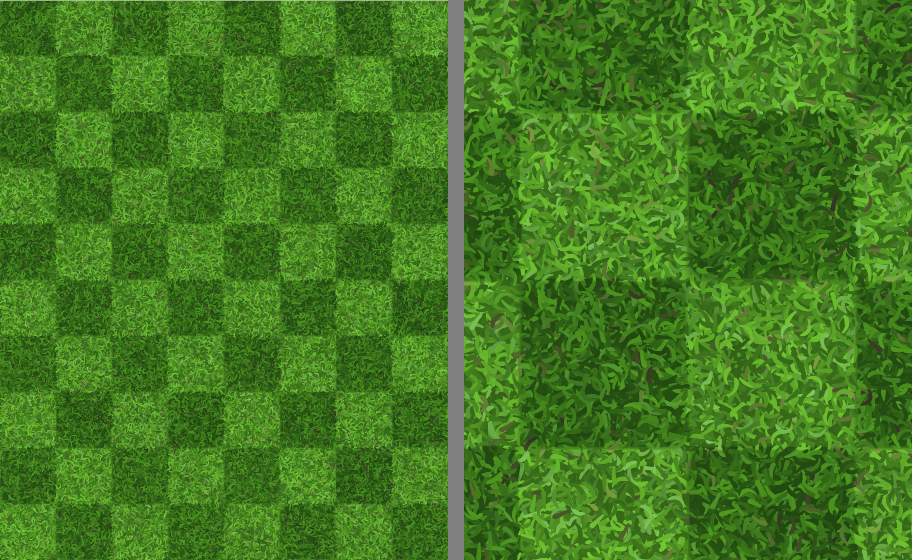
Left: the whole. Right: its middle third, enlarged.
A WebGL 1 fragment shader for this pattern:

```glsl
precision highp float;
// Mown lawn: a checkerboard of dark and light squares covered in short curled grass blades.

uniform vec2 u_resolution;

const vec2 TILES = vec2(8.0, 10.0);     // squares across and down
const float CELLS_PER_TILE = 13.0;      // blade cells along one square
const int LAYERS = 4;                   // blades stacked per cell
const float BLADE_HALF_LENGTH = 0.56;   // in blade cells
const float BLADE_HALF_WIDTH = 0.15;
const float BLADE_BEND = 0.9;
const float SOIL_TONE = 0.12;
const float EDGE_RAGGED = 0.025;        // wobble of the mowing line, in squares
const float TILE_VARIATION = 0.06;
const float PATCH_VARIATION = 0.12;
const float TOP_LINE = 0.0014;          // pale line, share of the height
const vec3 DARK_LOW = vec3(0.11, 0.25, 0.06);
const vec3 DARK_HIGH = vec3(0.31, 0.60, 0.12);
const vec3 LIGHT_LOW = vec3(0.18, 0.36, 0.08);
const vec3 LIGHT_HIGH = vec3(0.44, 0.77, 0.19);
const vec3 PALE_TINT = vec3(0.05, 0.00, 0.15);
const vec3 DRY_TINT = vec3(0.07, -0.10, 0.07);
const vec3 LINE_COLOR = vec3(0.72, 0.80, 0.66);
const float PI = 3.14159265;

float hash(vec2 p) {
  vec3 q = fract(vec3(p.xyx) * 0.1031);
  q += dot(q, q.yzx + 33.33);
  return fract((q.x + q.y) * q.z);
}

float valueNoise(vec2 p) {
  vec2 i = floor(p);
  vec2 f = fract(p);
  f = f * f * (3.0 - 2.0 * f);
  float low = mix(hash(i), hash(i + vec2(1.0, 0.0)), f.x);
  float high = mix(hash(i + vec2(0.0, 1.0)), hash(i + 1.0), f.x);
  return mix(low, high, f.y);
}

// Coverage of one tapered, curved blade centred on the origin
float bladeMask(vec2 p, float angle, float bend, float soft) {
  float c = cos(angle);
  float s = sin(angle);
  vec2 q = vec2(c * p.x + s * p.y, c * p.y - s * p.x);
  q.y += bend * (q.x * q.x - 0.1);
  float along = clamp(q.x, -BLADE_HALF_LENGTH, BLADE_HALF_LENGTH);
  float width = BLADE_HALF_WIDTH * (1.0 - 0.35 * along / BLADE_HALF_LENGTH);
  float d = length(vec2(q.x - along, q.y)) - width;
  return 1.0 - smoothstep(-soft, soft, d);
}

// x: brightness, y: pale tint, z: dry tint
vec3 grass(vec2 p, float soft) {
  vec3 turf = vec3(SOIL_TONE, 0.0, 0.0);
  for (int layer = 0; layer < LAYERS; layer++) {
    float depth = float(layer);
    vec2 g = p + depth * vec2(17.37, 41.73);
    vec2 home = floor(g);
    for (int j = -1; j <= 1; j++) {
      for (int i = -1; i <= 1; i++) {
        vec2 cell = home + vec2(float(i), float(j));
        vec2 seed = cell + depth * 211.0;
        vec2 center = cell + vec2(hash(seed + 3.1), hash(seed + 57.7));
        float angle = 2.0 * PI * hash(seed + 119.3);
        float bend = BLADE_BEND * (2.0 * hash(seed + 173.9) - 1.0);
        float tone = mix(0.08, 1.0, hash(seed + 241.5));
        float kind = hash(seed + 307.1);
        vec3 blade = vec3(tone, step(0.80, kind), step(kind, 0.05));
        turf = mix(turf, blade, bladeMask(g - center, angle, bend, soft));
      }
    }
  }
  return turf;
}

void main() {
  vec2 uv = gl_FragCoord.xy / u_resolution;
  vec2 tilePos = uv * TILES;
  float pixel = TILES.x / u_resolution.x;

  // Blades, with uneven patches and a small shift per square
  vec3 turf = grass(tilePos * CELLS_PER_TILE, 0.6 * pixel * CELLS_PER_TILE);
  float patchy = valueNoise(tilePos * 3.5) - 0.5;
  float tileShift = hash(floor(tilePos) + 71.0) - 0.5;
  float tone = turf.x + PATCH_VARIATION * patchy + TILE_VARIATION * tileShift;

  // Mowing direction, light in the lower left square
  vec2 mown = tilePos + EDGE_RAGGED * (turf.x - 0.5);
  float checker = sin(PI * mown.x) * sin(PI * mown.y);
  float light = smoothstep(-PI * pixel, PI * pixel, checker);

  vec3 low = mix(DARK_LOW, LIGHT_LOW, light);
  vec3 high = mix(DARK_HIGH, LIGHT_HIGH, light);
  vec3 color = mix(low, high, clamp(tone, 0.0, 1.1));
  color += PALE_TINT * turf.y * tone * mix(0.4, 1.0, light);
  color += DRY_TINT * turf.z;

  // Pale line along the top border
  float border = clamp((uv.y - 1.0 + TOP_LINE) * u_resolution.y + 0.5, 0.0, 1.0);
  color = mix(color, LINE_COLOR, border);
  gl_FragColor = vec4(color, 1.0);
}
```
